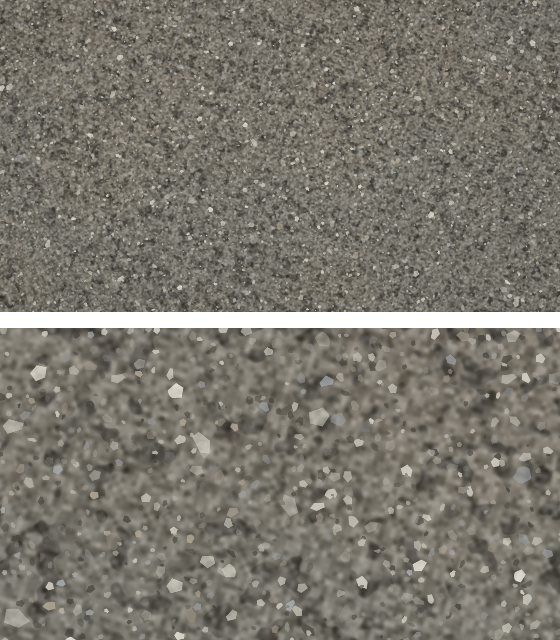
Top: the whole. Bottom: its middle third, enlarged.
A Shadertoy shader for this texture:

```glsl
const vec3 STONE_WARM = vec3(0.482, 0.460, 0.418);
const vec3 STONE_COOL = vec3(0.466, 0.456, 0.422);
const vec3 DARK_MINERAL = vec3(0.315, 0.308, 0.282);
const vec3 CHIP_CREAM = vec3(0.740, 0.730, 0.690);
const vec3 CHIP_BLUE = vec3(0.590, 0.600, 0.605);
const vec3 CHIP_TAN = vec3(0.610, 0.575, 0.515);
const vec3 PIT_COLOR = vec3(0.270, 0.260, 0.235);

// Feature frequencies, per canvas height
const float DRIFT_FREQ = 3.5;
const float BLOTCH_FREQ = 50.0;
const float GRAIN_FREQ = 95.0;
const float SAND_FREQ = 175.0;
const float CHIP_FREQ = 40.0;
const float FLECK_FREQ = 84.0;
const float PIT_FREQ = 80.0;

const float CHIP_SHARE = 0.19;
const float FLECK_SHARE = 0.32;
const float PIT_SHARE = 0.18;
const float GRAIN_CONTRAST = 0.14;
const float SAND_CONTRAST = 0.21;

float hash(vec2 p) {
    return fract(sin(dot(p, vec2(127.1, 311.7))) * 43758.5);
}

vec2 hash2(vec2 p) {
    return vec2(hash(p), hash(p + 57.3));
}

mat2 rotation(float a) {
    float c = cos(a), s = sin(a);
    return mat2(c, s, -s, c);
}

float noise(vec2 p) {
    vec2 i = floor(p), f = fract(p);
    f = f * f * (3.0 - 2.0 * f);
    float low = mix(hash(i), hash(i + vec2(1, 0)), f.x);
    float high = mix(hash(i + vec2(0, 1)), hash(i + vec2(1, 1)), f.x);
    return mix(low, high, f.y);
}

// Irregular angular stone: five sides at uneven distances
float stoneDistance(vec2 p, vec2 id) {
    p = rotation(6.2832 * hash(id + 3.1)) * p;
    p.x *= mix(0.55, 1.1, hash(id + 8.7));
    float d = length(p) * 0.8;
    for (int k = 0; k < 5; k++) {
        float a = float(k) * 1.2566;
        float side = mix(0.75, 1.5, hash(id + float(k) * 2.3));
        d = max(d, dot(p, vec2(cos(a), sin(a))) * side);
    }
    return d;
}

// Scattered stones: x = coverage, y = random tint, z = random strength
vec3 scatter(vec2 uv, float freq, float share, vec2 radii, float seed) {
    vec2 p = uv * freq;
    vec2 cell = floor(p);
    float edge = 0.5 * freq / iResolution.y;
    vec3 result = vec3(0.0);
    for (int y = -1; y <= 1; y++) {
        for (int x = -1; x <= 1; x++) {
            vec2 c = cell + vec2(x, y);
            vec2 id = c + seed;
            if (hash(id + 11.9) > share) continue;
            float size = hash(id + 21.4);
            float radius = mix(radii.x, radii.y, size * size);
            float d = stoneDistance(p - c - hash2(id), id) - radius;
            float cover = 1.0 - smoothstep(-edge, edge, d);
            if (cover > result.x) result = vec3(cover, hash2(id + 31.6));
        }
    }
    return result;
}

vec3 chipColor(float tint, float strength) {
    vec3 color = tint < 0.6 ? CHIP_CREAM : (tint < 0.78 ? CHIP_BLUE : CHIP_TAN);
    return color * mix(0.84, 1.12, strength);
}

void mainImage(out vec4 fragColor, in vec2 fragCoord) {
    vec2 uv = fragCoord / iResolution.y;
    vec2 turned = rotation(0.6) * uv + 4.0;

    // Broad, faint drift of tone
    float drift = noise(turned * DRIFT_FREQ);
    vec3 color = mix(STONE_WARM, STONE_COOL, smoothstep(0.25, 0.75, drift));

    // Ragged dark mineral patches
    float grain = noise(rotation(1.1) * uv * GRAIN_FREQ + 19.0);
    float blotch = 0.52 * noise(turned * BLOTCH_FREQ) + 0.48 * grain;
    blotch += 0.09 * (noise(uv * DRIFT_FREQ * 2.0 + 7.0) - 0.5);
    color = mix(color, DARK_MINERAL, 0.85 * smoothstep(0.53, 0.72, blotch));

    // Fine sand
    float body = noise(turned * GRAIN_FREQ + 41.0) - 0.5;
    float sand = noise(rotation(0.3) * uv * SAND_FREQ + 63.0) - 0.5;
    color += GRAIN_CONTRAST * body + SAND_CONTRAST * sand;

    // Pits, small flecks and larger chips
    vec3 pit = scatter(uv, PIT_FREQ, PIT_SHARE, vec2(0.15, 0.36), 5.0);
    color = mix(color, PIT_COLOR, pit.x * mix(0.3, 0.8, pit.z));
    vec3 fleck = scatter(uv, FLECK_FREQ, FLECK_SHARE, vec2(0.18, 0.44), 83.0);
    color = mix(color, chipColor(fleck.y, fleck.z), fleck.x * mix(0.2, 0.9, fleck.z));
    vec3 chip = scatter(uv, CHIP_FREQ, CHIP_SHARE, vec2(0.14, 0.38), 147.0);
    color = mix(color, chipColor(chip.y, chip.z) + 0.12 * sand, chip.x * mix(0.35, 1.0, chip.z));

    // Gentle falloff toward the corners
    vec2 centered = fragCoord / iResolution.xy - 0.5;
    color *= 1.02 - 0.14 * dot(centered, centered);
    fragColor = vec4(clamp(color, 0.0, 1.0), 1.0);
}
```
